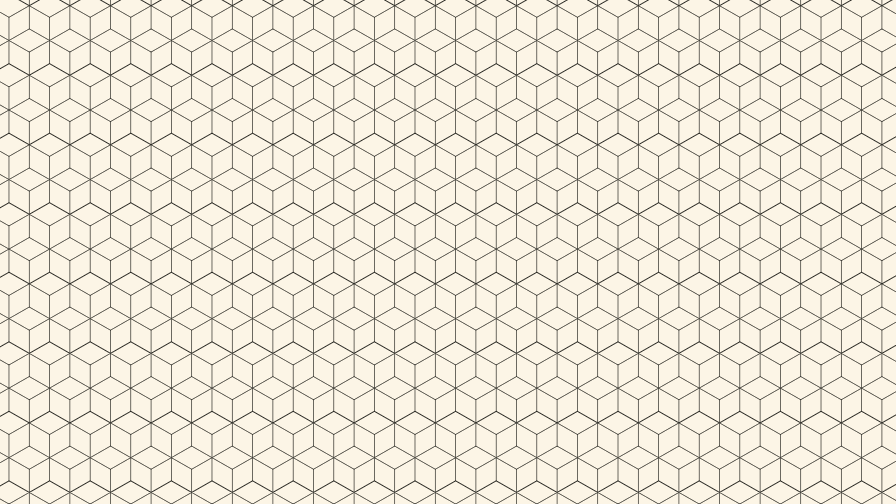
This pattern is drawn by a Shadertoy shader. Its source:

```glsl
// Thin dark outlines of stacked cubes (rhombille tiling) on cream paper.

// Part of a pixel covered by a line of the given width at distance d.
float lineCoverage(float d, float width) {
    float pixel = 1.0 / iResolution.y;
    float h = 0.5 * width;
    float overlap = min(d + 0.5 * pixel, h) - max(d - 0.5 * pixel, -h);
    return clamp(overlap / pixel, 0.0, 1.0);
}

void mainImage(out vec4 fragColor, in vec2 fragCoord) {
    vec2 p = fragCoord / iResolution.y;
    vec2 cell = vec2(0.08056, 0.06898);
    vec2 q = (p - vec2(0.6220, 0.5748)) / cell;

    // Every other row of six-way hubs is shifted by half a cell.
    float row = floor(q.y);
    float odd = mod(row, 2.0);
    float y = q.y - row;
    float u = abs(fract(q.x - 0.5 * odd + 0.5) - 0.5); // 0 at a hub, 0.5 between hubs

    // Slanted edges: upper and lower zigzags of the row.
    float slope = cell.y / (1.5 * cell.x);
    float toNormal = cell.y / sqrt(1.0 + slope * slope);
    float rise = abs(y - u / 1.5) * toNormal;
    float fall = abs(y - (u + 1.0) / 1.5) * toNormal;

    // Upright edges: one up from each hub, one down from each hub above.
    float upright = min(
        max(u * cell.x, (y - 2.0 / 3.0) * cell.y),
        max((0.5 - u) * cell.x, (1.0 / 3.0 - y) * cell.y));

    // Alternate rows carry a heavier upper zigzag.
    float thin = 0.00134;
    float heavy = 0.00186;
    float paper = (1.0 - lineCoverage(rise, mix(heavy, thin, odd)))
                * (1.0 - lineCoverage(fall, thin))
                * (1.0 - lineCoverage(upright, thin));

    vec3 ink = vec3(0.14, 0.14, 0.12);
    vec3 cream = vec3(0.99, 0.96, 0.90);
    fragColor = vec4(mix(ink, cream, paper), 1.0);
}
```
